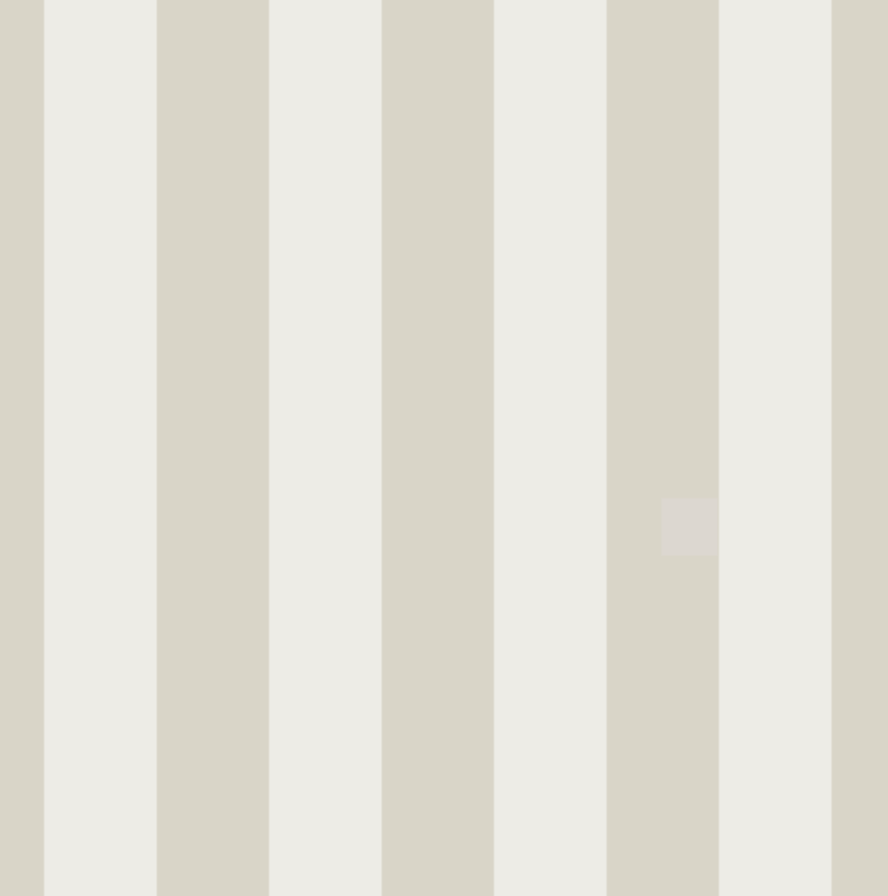
Reproduce this pattern procedurally as a WebGL 2 fragment shader.

```glsl
#version 300 es
precision highp float;

#define PERIOD 0.2533
#define FIRST_CENTER 0.1131
#define LIGHT_SHARE 0.501
#define EDGE_SOFTNESS 0.0016
#define PATCH_CENTER vec2(0.7765, 0.412)
#define PATCH_HALF_SIZE vec2(0.0315, 0.032)

uniform vec2 u_resolution;
out vec4 outColor;

const vec3 LIGHT_STRIPE = vec3(0.929, 0.925, 0.902);
const vec3 DARK_STRIPE = vec3(0.851, 0.835, 0.784);
const vec3 FADED_PATCH = vec3(0.863, 0.843, 0.816);

// Coverage of a shape from its signed distance, negative inside
float coverage(float dist, float softness) {
    return 1.0 - smoothstep(-softness, softness, dist);
}

// Signed distance to the nearest light stripe
float stripeDistance(float x) {
    float fromCenter = abs(fract((x - FIRST_CENTER) / PERIOD + 0.5) - 0.5);
    return (fromCenter - 0.5 * LIGHT_SHARE) * PERIOD;
}

float boxDistance(vec2 p, vec2 halfSize) {
    vec2 d = abs(p) - halfSize;
    return length(max(d, 0.0)) + min(max(d.x, d.y), 0.0);
}

void main() {
    vec2 uv = gl_FragCoord.xy / u_resolution;
    float softness = max(EDGE_SOFTNESS, 0.75 / u_resolution.x);

    // Dark ground with one slightly faded patch
    float faded = coverage(boxDistance(uv - PATCH_CENTER, PATCH_HALF_SIZE), softness);
    vec3 color = mix(DARK_STRIPE, FADED_PATCH, faded);

    // Light vertical stripes
    color = mix(color, LIGHT_STRIPE, coverage(stripeDistance(uv.x), softness));
    outColor = vec4(color, 1.0);
}
```
